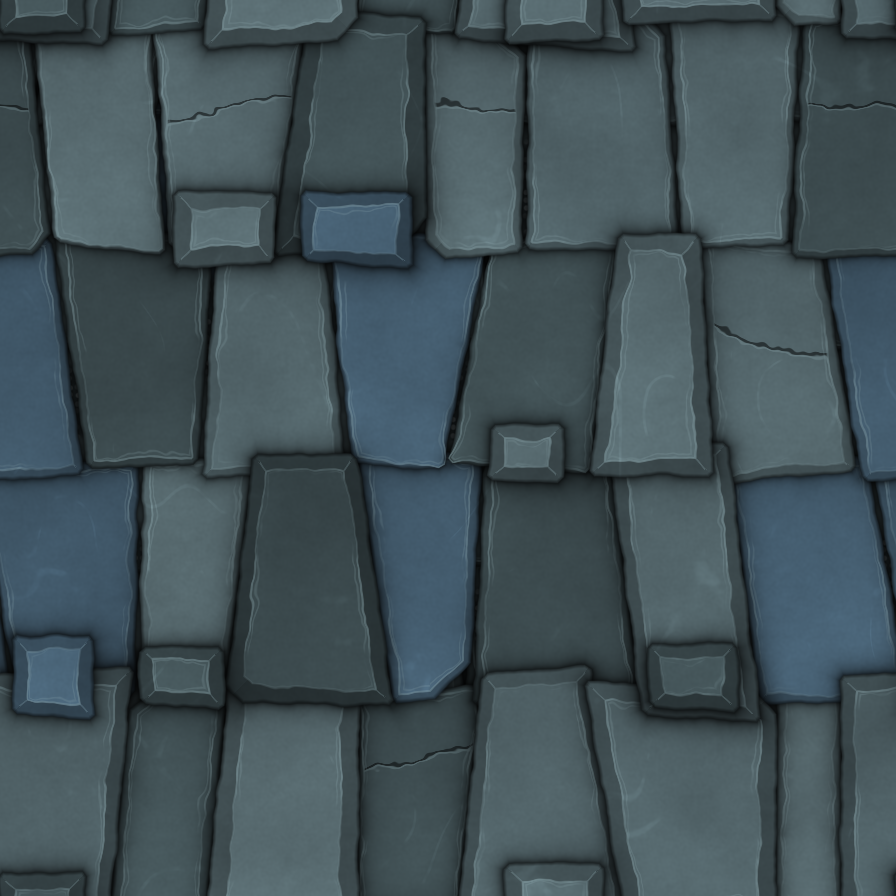
Reproduce this texture procedurally as a Shadertoy shader.

```glsl
// Hand-painted slate wall: overlapping bevelled stones in four rows with pale chipped edges.

const vec2 CELLS = vec2(7.0, 4.0);

vec2 hash2(vec2 p) {
    vec3 q = fract(p.xyx * vec3(0.1031, 0.1030, 0.0973));
    q += dot(q, q.yzx + 33.33);
    return fract((q.xx + q.yz) * q.zy);
}

float gradCorner(vec2 cell, vec2 f) {
    return dot(hash2(cell + 71.0) * 2.0 - 1.0, f);
}

float gradNoise(vec2 p) {
    vec2 i = floor(p), f = p - i;
    vec2 u = f * f * f * (f * (f * 6.0 - 15.0) + 10.0);
    vec2 e = vec2(1.0, 0.0);
    return mix(mix(gradCorner(i, f), gradCorner(i + e, f - e), u.x),
               mix(gradCorner(i + e.yx, f - e.yx), gradCorner(i + 1.0, f - 1.0), u.x), u.y);
}

float fbm(vec2 p) {
    return gradNoise(p) + 0.5 * gradNoise(p * 2.1 + 9.0) + 0.25 * gradNoise(p * 4.3 + 23.0);
}

float stroke(float d, float width, float px) {
    return 1.0 - smoothstep(width, width + 1.3 * px, abs(d));
}

vec3 stoneTone(vec2 h) {
    if (h.x < 0.13) return vec3(0.265, 0.36, 0.43) * (0.92 + 0.16 * h.y);
    if (h.x < 0.32) return vec3(0.25, 0.31, 0.325) * (0.9 + 0.2 * h.y);
    return mix(vec3(0.315, 0.385, 0.405), vec3(0.355, 0.43, 0.45), h.y);
}

// Layers: 0 backing, 1 flush stones, 2 raised stones, 3 small blocks
void layStone(inout vec3 col, vec2 q, vec2 id, int layer, vec2 wobble, float chip, float cloud, float px) {
    float seed = layer == 0 ? 40.0 : layer == 3 ? 90.0 : 0.0;
    vec2 key = mod(id, CELLS) + seed;
    vec2 nextKey = mod(id + vec2(1.0, 0.0), CELLS) + seed;
    vec2 kind = hash2(key + 13.7), ends = hash2(key + 5.3), tint = hash2(key + 29.1);
    bool raised = layer >= 2;
    if (layer == 1 && kind.x < 0.27) return;
    if (layer == 2 && kind.x >= 0.27) return;
    if (layer == 3 && kind.x > 0.2) return;

    // Slanted sides shared with the neighbours, tilted ends
    vec2 left = (hash2(key) - 0.5) * 0.48, right = (hash2(nextKey) - 0.5) * 0.48;
    float l = (mix(left.x, left.y, q.y) - q.x) / CELLS.x;
    float r = (q.x - 1.0 - mix(right.x, right.y, q.y)) / CELLS.x;
    float tilt = (kind.y - 0.5) * 0.03 * (q.x - 0.5);
    float b = -q.y / CELLS.y - 0.002 - 0.018 * ends.x + tilt;
    float t = (q.y - 1.0) / CELLS.y - 0.002 - 0.016 * ends.y + tilt;
    if (layer == 2) {
        l -= 0.006;
        r -= 0.006;
        b -= 0.022 * ends.y;
        t -= 0.015 * ends.x;
    }
    if (layer == 3) {
        vec2 c = (q - vec2(0.5, 0.06)) / CELLS;
        vec2 halfSize = vec2(0.042, 0.032) + vec2(0.022, 0.016) * ends;
        l = -c.x - halfSize.x;
        r = c.x - halfSize.x + tilt;
        b = -c.y - halfSize.y + tilt;
        t = c.y - halfSize.y;
    }
    float dx = max(l, r) + wobble.x + 0.002;
    float dy = max(b, t) + wobble.y + 0.002;

    // Broken corners, a few of them large
    vec2 corner = hash2(key + vec2(l > r ? 3.0 : 7.0, b > t ? 51.0 : 64.0));
    float cut = corner.x < 0.12 && layer != 3 ? 0.015 + 0.016 * corner.y : 0.004;
    float chop = (dx + dy) * 0.707 + cut;
    float side = max(dx, dy), d = max(side, chop);
    if (d > 0.06) return;

    // Contact shadow on whatever lies beneath
    float out0 = max(d, 0.0);
    col *= 1.0 - (raised ? 0.5 : 0.4) * exp(-out0 / (raised ? 0.011 : 0.008));
    col *= 1.0 - 0.4 * exp(-out0 / 0.0025);

    // Flat face and bevel
    float bevel = raised ? 0.015 + 0.007 * kind.y : 0.004 + 0.008 * kind.y;
    float e = d + bevel + chip;
    float face = 1.0 - smoothstep(-px, px, e);
    vec3 tone = stoneTone(tint) * (layer == 0 ? 0.72 : 1.0);
    vec3 stone = tone * mix(1.05, 0.92, clamp(q.y, 0.0, 1.0)) * (1.0 + 0.11 * cloud);
    float facing = dy > dx ? (b > t ? 0.9 : 1.08) : (l > r ? 1.0 : 0.94);
    vec3 slope = tone * (raised ? 0.73 : 0.88) * facing * (1.0 + 0.14 * cloud);
    stone = mix(slope, stone, face);
    stone *= 1.0 - 0.45 * smoothstep(-0.0045, 0.0, d);

    // Cracks run across a few faces
    float crack = (q.y - 0.45 - 0.2 * ends.x) / CELLS.y + (kind.y - 0.5) * 0.08 * q.x + 0.02 * cloud;
    float cracked = face * float(layer == 1 && ends.y < 0.2);
    stone *= 1.0 - 0.5 * cracked * stroke(crack, 0.0009, px);
    vec3 pale = tone * 0.55 + vec3(0.27, 0.32, 0.33);
    stone = mix(stone, pale, 0.5 * cracked * stroke(crack + 0.0025, 0.0005, px));

    // Pale worn lines around the face and on the mitred corners
    float worn = smoothstep(-0.35, 0.25, cloud + 0.3 * sin(q.y * 9.0 + 20.0 * kind.x));
    float rim = stroke(e, 0.0004, px) * (0.25 + 0.45 * worn);
    rim = max(rim, 0.38 * worn * stroke(e + 0.004 + 1.6 * wobble.y, 0.0002, px));
    float mitre = stroke(dx - dy, 0.0005, px) * (1.0 - face) * step(chop, side);
    stone = mix(stone, pale, max(rim, 0.4 * mitre));

    col = mix(col, stone, 1.0 - smoothstep(-px, px, d));
}

void mainImage(out vec4 fragColor, in vec2 fragCoord) {
    vec2 p = fragCoord / iResolution.y;
    float px = 1.0 / iResolution.y;
    vec2 wobble = vec2(fbm(p * vec2(14.0, 22.0)), fbm(p * vec2(22.0, 14.0) + 37.0)) * 0.0045;
    float chip = 0.006 * fbm(p * 19.0 + 61.0);
    float cloud = fbm(p * 8.0 + 15.0) + 0.35 * gradNoise(p * vec2(70.0, 95.0));
    vec3 col = vec3(0.12, 0.15, 0.16);

    // Lay stones from back to front, visiting only nearby cells
    for (int layer = 0; layer < 4; layer++) {
        vec2 grid = p * CELLS + (layer == 0 ? vec2(0.4, 0.5) : vec2(0.0, 0.08));
        for (int j = -1; j <= 1; j++) {
            float row = floor(grid.y) + float(j);
            float x = grid.x + hash2(vec2(mod(row, CELLS.y), 8.0)).x;
            for (int i = -1; i <= 1; i++) {
                vec2 id = vec2(floor(x) + float(i), row);
                layStone(col, vec2(x, grid.y) - id, id, layer, wobble, chip, cloud, px);
            }
        }
        // Pebbles caught in some of the joints
        if (layer == 0) {
            vec2 g = p * 110.0, h = hash2(floor(g));
            float pebble = 1.0 - smoothstep(0.2, 0.45, length(fract(g) - 0.35 - 0.3 * h));
            float rubble = smoothstep(0.1, 0.2, gradNoise(p * 7.0 + 4.0));
            col = mix(col, vec3(0.12, 0.15, 0.16) + 0.2 * pebble * h.x, rubble);
        }
    }

    // Faint scratches and fine grain
    float scratch = stroke(gradNoise(p * vec2(13.0, 9.0) + 80.0) * 0.08, 0.0004, px);
    col *= 1.0 + 0.08 * scratch * smoothstep(0.1, 0.4, cloud);
    col *= 1.0 + 0.04 * gradNoise(p * 230.0);
    fragColor = vec4(col, 1.0);
}
```
